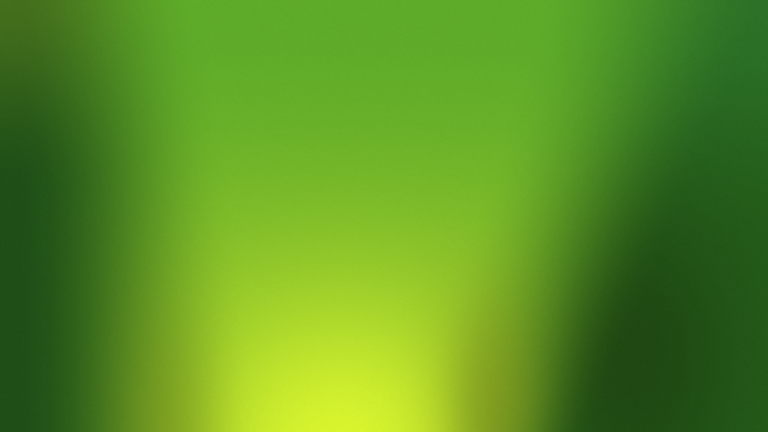
Reproduce this background procedurally as a Shadertoy shader.

```glsl
// Soft green backdrop: a bright column of light rises from a yellow glow at
// the bottom, between two dark green sides. Smooth ramps blend the sides in,
// olive tints warm the borders, and a faint grain hides banding.

float hash(vec2 p) {
    return fract(sin(dot(p, vec2(12.9898, 78.233))) * 43758.5453);
}

// Round falloff, 1 at the centre and fading over the given radii
float glow(vec2 p, vec2 centre, vec2 radius) {
    vec2 d = (p - centre) / radius;
    return exp(-dot(d, d));
}

void mainImage(out vec4 fragColor, in vec2 fragCoord) {
    vec2 uv = fragCoord / iResolution.xy;

    // Bright column, lighter towards the bottom
    vec3 light = mix(vec3(0.51, 0.74, 0.16), vec3(0.37, 0.67, 0.16),
                     smoothstep(0.25, 0.95, uv.y));
    light = mix(light, vec3(0.85, 0.96, 0.18),
                glow(uv, vec2(0.445, -0.04), vec2(0.23, 0.36)));

    // Dark sides, paler in the upper corners and along the right border
    vec3 leftDark = mix(vec3(0.12, 0.31, 0.09), vec3(0.27, 0.44, 0.11),
                        smoothstep(0.55, 1.05, uv.y));
    vec3 rightDark = mix(vec3(0.14, 0.36, 0.10), vec3(0.17, 0.44, 0.15),
                         smoothstep(0.4, 1.0, uv.y));
    rightDark = mix(rightDark, vec3(0.12, 0.28, 0.07),
                    glow(uv, vec2(0.82, 0.17), vec2(0.14, 0.35)));

    // Borders of the column; the right one leans outwards with height
    float leftCover = 1.0 - smoothstep(0.02, 0.33 - 0.07 * uv.y * uv.y, uv.x);
    float lean = 0.12 * smoothstep(0.1, 1.0, uv.y);
    float rightCover = smoothstep(0.56 + lean, 0.77 + 0.24 * uv.y, uv.x);

    vec3 color = mix(light, leftDark, leftCover);
    color = mix(color, rightDark, rightCover);

    // Olive warmth where light meets shade
    float low = 1.0 - smoothstep(0.0, 0.6, uv.y);
    vec3 olive = vec3(0.50, 0.56, 0.11);
    color = mix(color, olive, 0.6 * low * glow(uv, vec2(0.64, 0.12), vec2(0.07, 0.4)));
    color = mix(color, olive, 0.35 * low * glow(uv, vec2(0.22, 0.0), vec2(0.07, 0.4)));

    // Faint grain on a grid tied to the canvas
    color += (hash(floor(uv * vec2(512.0, 288.0))) - 0.5) * 0.008;
    fragColor = vec4(clamp(color, 0.0, 1.0), 1.0);
}
```
